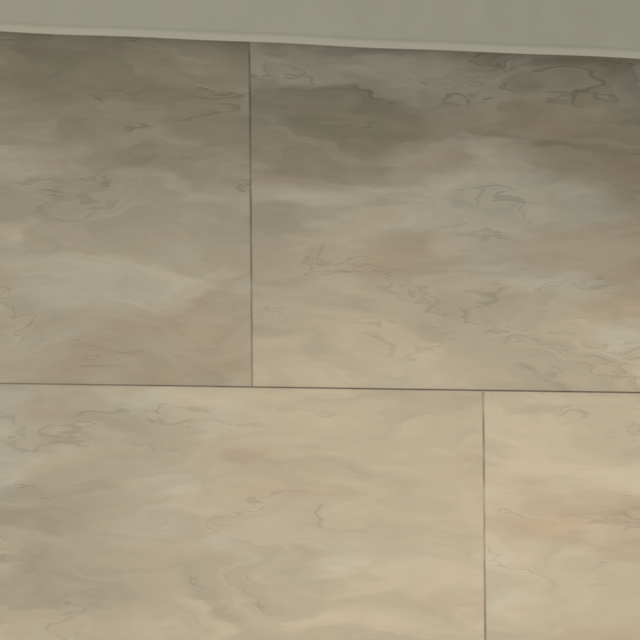
A Shadertoy shader for this texture:

```glsl
const vec3 SHADE = vec3(0.36, 0.34, 0.27);
const vec3 STONE = vec3(0.56, 0.53, 0.455);
const vec3 CREAM = vec3(0.745, 0.685, 0.58);
const vec3 PALE_GREY = vec3(0.70, 0.68, 0.60);
const vec3 RUST = vec3(0.60, 0.49, 0.39);
const vec3 WALL = vec3(0.575, 0.565, 0.495);
const vec3 WALL_LIP = vec3(0.635, 0.625, 0.545);

const vec2 PLANK = vec2(1.2, 0.56);        // plank length and height
const vec2 JOINT = vec2(0.394, 0.401);     // corner where joints meet
const float STAGGER = 0.361;               // shift of each lower row
const float ROW_SLOPE = -0.0145;
const float WALL_BASE = 0.951;
const float WALL_SLOPE = -0.043;
const float LIP_HEIGHT = 0.011;
const float ROW_GAP = 0.0011;              // half widths of the joints
const float END_GAP = 0.0017;
const vec2 GRAIN = vec2(3.2, 10.0);        // grain stretched along the plank

vec2 hash2(vec2 p) {
    vec3 q = fract(p.xyx * vec3(0.1031, 0.1030, 0.0973));
    q += dot(q, q.yzx + 33.33);
    return fract((q.xx + q.yz) * q.zy);
}

// Cellular noise with soft borders: random cell values blended by distance
float cellNoise(vec2 p) {
    vec2 cell = floor(p), f = fract(p);
    float sum = 0.0, weights = 0.0;
    for (int j = -1; j <= 1; j++)
    for (int i = -1; i <= 1; i++) {
        vec2 o = vec2(i, j);
        vec2 r = hash2(cell + o);
        vec2 d = o + r - f;
        float w = exp(-6.0 * dot(d, d));
        sum += w * hash2(cell + o + 57.0).x;
        weights += w;
    }
    return sum / weights;
}

float layered(vec2 p) {
    float sum = 0.0, amp = 0.5;
    for (int i = 0; i < 5; i++) {
        sum += amp * cellNoise(p);
        p = mat2(0.995, 0.1, -0.1, 0.995) * p * 2.03 + 17.3;
        amp *= 0.53;
    }
    return sum;
}

float lineMask(float d, float halfWidth, float px) {
    return 1.0 - smoothstep(halfWidth - px, halfWidth + px, abs(d));
}

void mainImage(out vec4 fragColor, in vec2 fragCoord) {
    vec2 uv = fragCoord / iResolution.xy;
    float px = 1.0 / iResolution.y;

    // Staggered plank layout
    float rowPos = (uv.y - JOINT.y - ROW_SLOPE * uv.x) / PLANK.y;
    float row = floor(rowPos);
    float endPos = (uv.x - JOINT.x + row * STAGGER + 0.008 * (uv.y - JOINT.y)) / PLANK.x;
    vec2 id = vec2(floor(endPos), row);
    float rowDist = (rowPos - round(rowPos)) * PLANK.y;
    float endDist = (endPos - round(endPos)) * PLANK.x;

    // Warped stone grain, different on each plank
    vec2 p = uv * GRAIN + hash2(id + 11.0) * 60.0 + 20.0;
    vec2 warp = vec2(layered(p * 0.8), layered(p * 0.8 + 31.0)) - 0.5;
    vec2 q = p + warp * vec2(1.2, 1.8);
    float cloud = layered(q) - 0.48;
    float fine = layered(q * vec2(3.0, 3.4) + 9.0) - 0.48;
    float patches = layered(p * vec2(0.9, 0.55) + 43.0);
    float ridge = layered(q * vec2(0.9, 1.3) + 71.0);
    float vein = (1.0 - smoothstep(0.0, 0.022, abs(ridge - 0.48)))
               * smoothstep(0.48, 0.62, layered(p * 1.7 + 5.0));

    // Light falling off toward the wall and the lower left
    float depth = uv.y + 0.05 * (uv.x - 0.5);
    float tone = 0.98 - 0.88 * smoothstep(0.25, 1.1, depth);
    tone -= 0.17 * (1.0 - smoothstep(0.0, 0.55, uv.x)) * (1.0 - smoothstep(0.3, 0.8, uv.y));
    tone += 0.05 * (hash2(id + 3.0).x - 0.5);
    tone += 0.42 * cloud + 0.22 * fine - 0.13 * vein;

    vec3 floorCol = tone < 0.5 ? mix(SHADE, STONE, max(tone, 0.0) * 2.0)
                               : mix(STONE, CREAM, min(tone, 1.12) * 2.0 - 1.0);

    // Pale mineral patches and faint rusty stains
    float light = dot(floorCol, vec3(0.333)) / dot(CREAM, vec3(0.333));
    float pale = smoothstep(0.52, 0.70, patches + 0.35 * cloud);
    floorCol = mix(floorCol, PALE_GREY * (light + 0.06), 0.6 * pale);
    float stain = smoothstep(0.54, 0.72, layered(p * 0.7 + 87.0));
    floorCol = mix(floorCol, RUST * (light + 0.12), 0.28 * stain);

    // Joints: crisp between rows, worn and softer at plank ends
    float wear = cellNoise(uv * 23.0);
    float rowLine = lineMask(rowDist, ROW_GAP, px) * mix(0.25, 0.42, smoothstep(0.0, 0.6, uv.x));
    float endLine = lineMask(endDist, END_GAP, px) * mix(0.10, 0.28, wear);
    floorCol *= 1.0 - max(rowLine, endLine);
    floorCol *= 1.0 - 0.04 * exp(-abs(rowDist) * 160.0);

    // Wall edge with a lighter lip and contact shadow
    float wallDist = uv.y - WALL_BASE - WALL_SLOPE * uv.x
                   + 0.001 * sin(uv.x * 19.0) * sin(uv.x * 7.0 + 1.0);
    floorCol *= 1.0 - 0.16 * exp(min(wallDist, 0.0) * 110.0);
    vec3 wallCol = WALL * (1.03 - 0.05 * uv.x + 0.02 * (cellNoise(uv * 40.0) - 0.5));
    float lip = 1.0 - smoothstep(LIP_HEIGHT * 0.6, LIP_HEIGHT * 1.3, wallDist);
    wallCol = mix(wallCol, WALL_LIP, lip * (0.85 - 0.25 * uv.x));
    wallCol *= 1.0 - 0.05 * lineMask(wallDist - LIP_HEIGHT * 1.3, 0.001, 2.0 * px);

    fragColor = vec4(mix(floorCol, wallCol, smoothstep(-px, px, wallDist)), 1.0);
}
```
